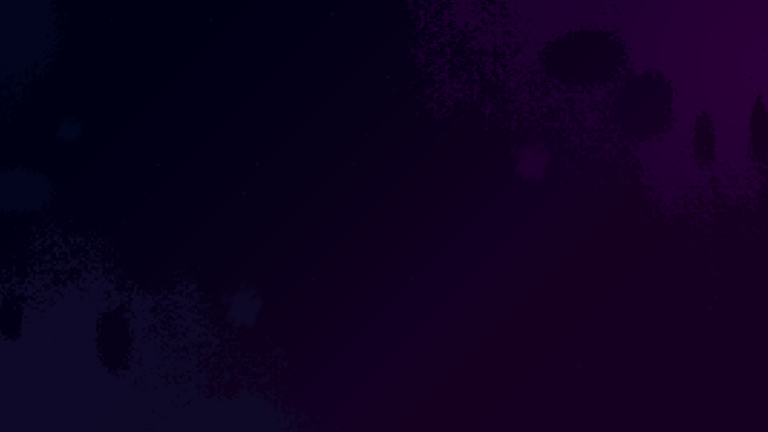
This background is drawn by a WebGL 2 fragment shader. Its source:

```glsl
#version 300 es
precision highp float;
// Dark navy to plum diagonal gradient with grainy paint splatters in the corners.

uniform vec2 u_resolution;
out vec4 fragColor;

float hash(vec2 p) {
    return fract(sin(dot(p, vec2(127.1, 311.7))) * 43758.5453);
}

float noise(vec2 p) {
    vec2 i = floor(p), f = fract(p);
    f = f * f * (3.0 - 2.0 * f);
    return mix(mix(hash(i), hash(i + vec2(1, 0)), f.x),
               mix(hash(i + vec2(0, 1)), hash(i + vec2(1, 1)), f.x), f.y);
}

float fbm(vec2 p) {
    float sum = 0.0, amp = 0.5;
    for (int i = 0; i < 5; i++) {
        sum += amp * noise(p);
        p = mat2(1.6, 1.2, -1.2, 1.6) * p + 7.3;
        amp *= 0.5;
    }
    return sum;
}

// Elliptic field: 1 at the centre, 0 on the rim, negative outside
float blot(vec2 p, vec2 centre, vec2 radius) {
    return 1.0 - length((p - centre) / radius);
}

// Bare patch inside a splatter
float hole(vec2 p, vec2 centre, vec2 radius) {
    return 0.75 * smoothstep(-0.3, 0.8, blot(p, centre, radius));
}

// Scattered round droplets, one per grid cell
float droplets(vec2 p, float density) {
    vec2 cell = floor(p), q = fract(p);
    float radius = 0.08 + 0.22 * hash(cell + 5.1);
    vec2 centre = 0.3 + 0.4 * vec2(hash(cell + 1.7), hash(cell + 9.2));
    float dotMask = 1.0 - smoothstep(radius - 0.1, radius + 0.1, length(q - centre));
    return dotMask * step(hash(cell + 3.4), density);
}

// Turns a field into paint with a ragged, grainy edge and a spray around it
float splatter(vec2 p, float field) {
    float ragged = field + 0.85 * (fbm(p * vec2(9.0, 6.5)) - 0.5);
    float grain = noise(p * 150.0) + 0.5 * noise(p * 260.0) - 0.75;
    float paint = smoothstep(-0.1, 0.16, ragged + 0.4 * grain);
    float spray = droplets(p * 75.0, 0.45 * smoothstep(-0.35, 0.05, ragged));
    return max(paint, 0.5 * spray);
}

// Small faint feathered mark
float wisp(vec2 p, vec2 centre, float size) {
    float field = blot(p, centre, vec2(size, size * 1.1));
    float fibres = fbm((p - centre) * mat2(30.0, 16.0, -45.0, 60.0));
    return smoothstep(0.0, 0.6, field + 1.1 * (fibres - 0.5)) * smoothstep(-0.3, 0.3, field);
}

void main() {
    vec2 p = gl_FragCoord.xy / u_resolution.y;
    float aspect = u_resolution.x / u_resolution.y;
    vec2 right = vec2(p.x - aspect, p.y);

    // Diagonal background with a soft violet band
    float t = (p.x + 1.0 - p.y) / (aspect + 1.0);
    vec3 color = mix(vec3(0.0, 0.0, 0.083), vec3(0.088, 0.0, 0.128), smoothstep(0.15, 0.8, t));
    color.b += 0.015 * exp(-pow((t - 0.61) / 0.06, 2.0));

    // Purple splatter, upper right
    float purple = blot(right, vec2(0.0, 1.02), vec2(0.66, 0.48));
    purple -= hole(right, vec2(-0.42, 0.87), vec2(0.10, 0.07));
    purple -= hole(right, vec2(-0.27, 0.76), vec2(0.09, 0.09));
    purple -= hole(right, vec2(-0.15, 0.69), vec2(0.035, 0.08));
    purple -= hole(right, vec2(-0.02, 0.72), vec2(0.03, 0.10));
    vec3 plum = mix(vec3(0.115, 0.0, 0.185), vec3(0.165, 0.0, 0.22),
                    smoothstep(0.55, 0.0, length(right - vec2(0.0, 0.85))));
    color = mix(color, plum, 0.95 * splatter(p, purple));
    color = mix(color, vec3(0.13, 0.0, 0.19), 0.75 * wisp(right, vec2(-0.55, 0.63), 0.055));

    // Slate blue splatter, lower left
    float blue = blot(p, vec2(0.06, 0.0), vec2(0.46, 0.38));
    blue = max(blue, blot(p, vec2(0.52, 0.0), vec2(0.22, 0.10)) - 0.05);
    blue -= hole(p, vec2(0.025, 0.26), vec2(0.03, 0.06));
    blue -= hole(p, vec2(0.26, 0.21), vec2(0.05, 0.09));
    vec3 slate = vec3(0.058, 0.038, 0.16);
    color = mix(color, slate, 0.95 * splatter(p, blue));
    color = mix(color, slate, 0.85 * wisp(p, vec2(0.56, 0.29), 0.055));

    // Fainter navy stains along the left edge
    float stain = blot(p, vec2(0.0, 0.95), vec2(0.12, 0.19));
    stain = max(stain, blot(p, vec2(0.03, 0.56), vec2(0.10, 0.055)) - 0.1);
    vec3 navy = vec3(0.012, 0.025, 0.125);
    color = mix(color, navy, 0.85 * splatter(p + 3.0, stain));
    color = mix(color, navy, 0.8 * wisp(p, vec2(0.157, 0.704), 0.035));

    fragColor = vec4(color, 1.0);
}
```
